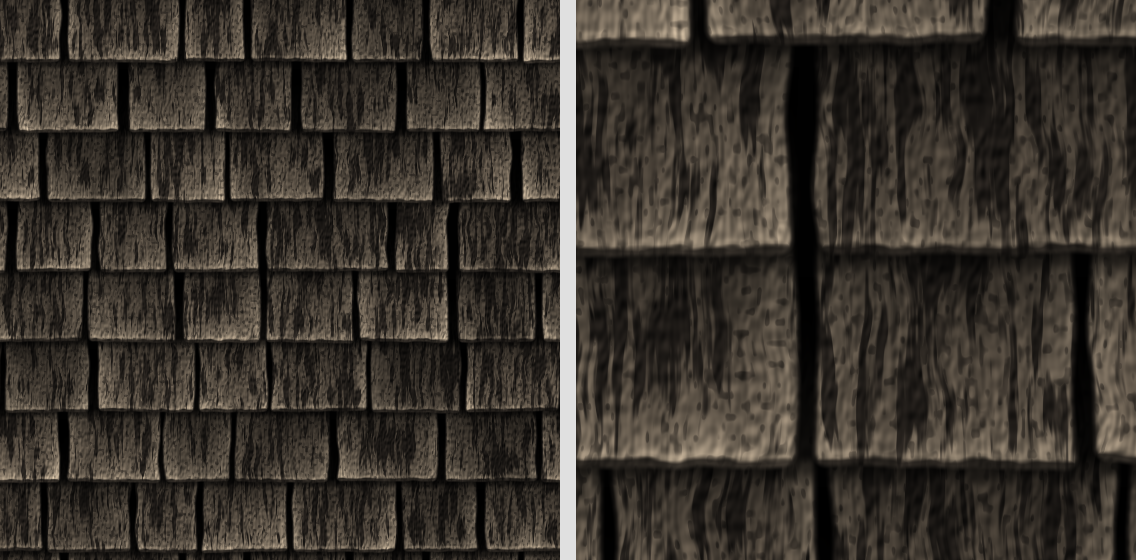
Left, the full canvas; right, a detail of the centre.
A three.js fragment shader for this texture:

```glsl
varying vec2 vUv;

#define ROWS 8.0
#define COLS 6.0
#define ROW_SHIFT 0.115
#define JITTER 0.4
#define GAP_MIN 0.03
#define GAP_MAX 0.08
#define CORNER 0.07
#define SOFT 0.016
#define WOOD_DARK vec3(0.078, 0.068, 0.060)
#define WOOD_MID vec3(0.268, 0.238, 0.203)
#define WOOD_PALE vec3(0.58, 0.525, 0.45)

float hash(vec2 p) {
  return fract(sin(dot(p, vec2(127.1, 311.7))) * 43758.5453);
}

float noise(vec2 p) {
  vec2 i = floor(p), f = fract(p);
  f = f * f * (3.0 - 2.0 * f);
  return mix(mix(hash(i), hash(i + vec2(1.0, 0.0)), f.x),
             mix(hash(i + vec2(0.0, 1.0)), hash(i + 1.0), f.x), f.y);
}

float fbm(vec2 p) {
  float sum = 0.0, amp = 0.5;
  for (int i = 0; i < 3; i++) {
    sum += amp * noise(p);
    p = p * 2.03 + 17.3;
    amp *= 0.5;
  }
  return sum / 0.875;
}

// Gap centre (x) and half width (y) in columns and row heights
vec2 gapAt(float index, float row) {
  vec2 id = vec2(mod(index, COLS), row);
  float width = hash(id + 41.7);
  return vec2(index + JITTER * (hash(id + 3.1) - 0.5),
              mix(GAP_MIN, GAP_MAX, width * width));
}

// Weathered wood: p is local to the shingle, side and base are edge distances
vec3 weathered(vec2 p, float side, float base, vec2 seed) {
  vec2 g = p + seed * 7.0;
  g.x += 0.05 * (noise(g * vec2(6.0, 4.0)) - 0.5);
  float streak = fbm(g * vec2(23.0, 2.6));
  float fiber = noise(g * vec2(55.0, 2.5));
  vec2 s = g * vec2(42.0, 20.0);
  float relief = noise(s) - noise(s + vec2(0.35, -0.45));
  float pits = smoothstep(0.6, 0.85, noise(s + 9.0));
  float patches = noise(g * vec2(2.8, 1.2) + 5.0);

  // Pale worn wood gathers along the sides and the lower edge
  float wear = 0.5 * exp(-side * 8.0) + 0.75 * exp(-base * 6.0);
  wear *= 0.4 + 0.9 * patches;
  vec3 wood = mix(WOOD_MID, WOOD_PALE, clamp(wear * 1.05 + 0.2 * (patches - 0.5), 0.0, 1.0));
  wood *= 0.82 + 0.34 * fiber + 0.5 * relief;
  float stain = smoothstep(0.42, 0.6, streak + 0.24 * (0.5 - patches) - 0.32 * wear);
  stain = max(stain, pits * (0.6 - 0.35 * min(wear, 1.0)));
  return mix(wood, WOOD_DARK * (0.85 + 1.3 * relief + 0.5 * fiber), stain * 0.86);
}

// Colour and coverage of one row of shingles
vec4 shingle(float x, float y, float row) {
  row = mod(row, ROWS);
  float shift = 0.5 * mod(row, 2.0) + 0.3 * hash(vec2(row, 8.3));
  float u = x * COLS - shift;
  float index = floor(u + 0.5);
  if (u < gapAt(index, row).x) index -= 1.0;
  vec2 left = gapAt(index, row), right = gapAt(index + 1.0, row);
  vec2 id = vec2(mod(index, COLS), row);
  vec2 seed = vec2(hash(id + 11.0), hash(id + 23.0));

  // Wavy sides and a slightly tilted lower edge
  float toRows = ROWS / COLS;
  vec2 p = vec2((u - left.x) * toRows, y);
  float wave = 0.05 * (noise(vec2(y * 3.0, seed.x * 50.0)) - 0.5);
  float wave2 = 0.05 * (noise(vec2(y * 3.0, seed.y * 50.0 + 9.0)) - 0.5);
  float side = min(p.x - left.y + wave, (right.x - u) * toRows - right.y + wave2);
  float tilt = 0.04 * (seed.x - 0.5) * (p.x - 0.6);
  float ragged = 0.02 * (noise(vec2(p.x * 7.0, seed.y * 40.0)) - 0.5);
  float base = y - tilt - ragged - 0.02 * (seed.y - 0.5);
  vec2 v = CORNER - vec2(side, base);
  float depth = CORNER - length(max(v, 0.0)) - min(max(v.x, v.y), 0.0);

  vec3 col = weathered(p, max(side, 0.0), max(base, 0.0), seed * 9.0);
  col *= 0.84 + 0.34 * hash(id + 31.0);

  // Pale lip above a dark, broken lower edge
  float chips = noise(vec2(p.x * 16.0, y * 30.0) + seed * 60.0);
  float lip = exp(-pow((depth - 0.065) / 0.02, 2.0)) * (1.0 - smoothstep(0.1, 0.3, base));
  col += WOOD_PALE * lip * 0.22 * chips;
  float rim = 1.0 - smoothstep(0.025, 0.055, base + 0.02 * (chips - 0.5));
  rim = max(rim, 1.0 - smoothstep(0.0, 0.03, depth));
  col = mix(col, WOOD_DARK * (0.4 + 1.2 * chips), rim * 0.8);

  // Shadow cast by the row above, deepening underneath it
  col *= mix(1.0, 0.7, smoothstep(0.45, 0.95, y));
  col *= mix(1.0, 0.4, smoothstep(0.88, 1.0, y));
  col *= mix(1.0, 0.35, smoothstep(0.98, 1.06, y)) * (1.0 - smoothstep(1.0, 1.8, y));
  return vec4(max(col, 0.0), smoothstep(-SOFT, SOFT, depth));
}

void main() {
  float y = vUv.y * ROWS - ROW_SHIFT;
  float upper = floor(y + 0.1);
  vec3 col = vec3(0.004);
  // Paint the lower row first, then the row that overlaps it
  for (int k = 0; k < 2; k++) {
    float row = upper - 1.0 + float(k);
    vec4 layer = shingle(vUv.x, y - row, row);
    col = mix(col, layer.rgb, layer.a);
  }
  gl_FragColor = vec4(col, 1.0);
}
```
